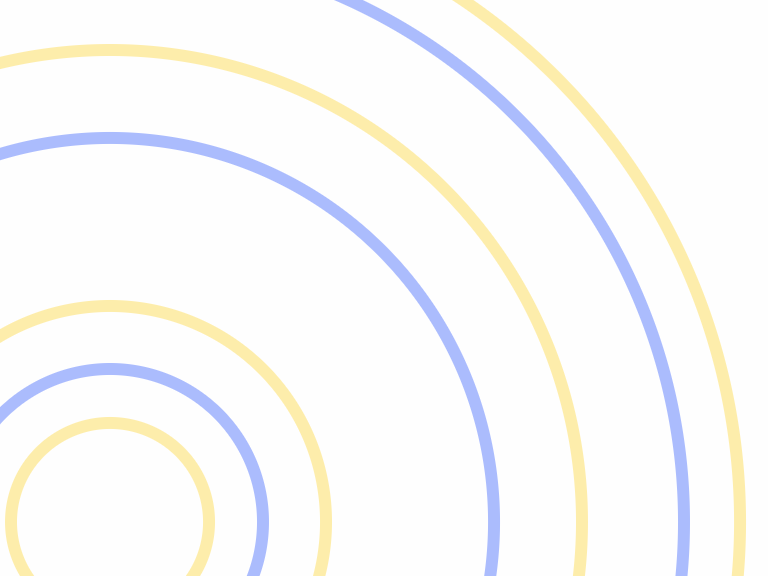
This background is drawn by a WebGL 2 fragment shader. Its source:

```glsl
#version 300 es
precision highp float;
// Concentric thin rings, alternating pale yellow and periwinkle, on white.

#define CENTER vec2(0.191, 0.0938)
#define HALF_WIDTH 0.0104
#define RING_COUNT 7
#define PAPER vec3(0.996)
#define YELLOW vec3(0.994, 0.930, 0.670)
#define BLUE vec3(0.670, 0.737, 0.994)

uniform vec2 u_resolution;
out vec4 fragColor;

// Mid-line radii, in canvas heights
const float RADII[RING_COUNT] = float[](
    0.1719, 0.2656, 0.375, 0.6667, 0.8194, 0.9965, 1.0938);

// Coverage of a ring, smoothed over one pixel
float ringMask(float dist, float radius, float pixel) {
    float edge = abs(dist - radius) - HALF_WIDTH;
    return clamp(0.5 - edge / pixel, 0.0, 1.0);
}

void main() {
    float pixel = 1.0 / u_resolution.y;
    float dist = length(gl_FragCoord.xy * pixel - CENTER);

    // Even rings are yellow, odd rings are blue
    vec3 color = PAPER;
    for (int i = 0; i < RING_COUNT; i++) {
        vec3 ringColor = i % 2 == 0 ? YELLOW : BLUE;
        color = mix(color, ringColor, ringMask(dist, RADII[i], pixel));
    }
    fragColor = vec4(color, 1.0);
}
```
